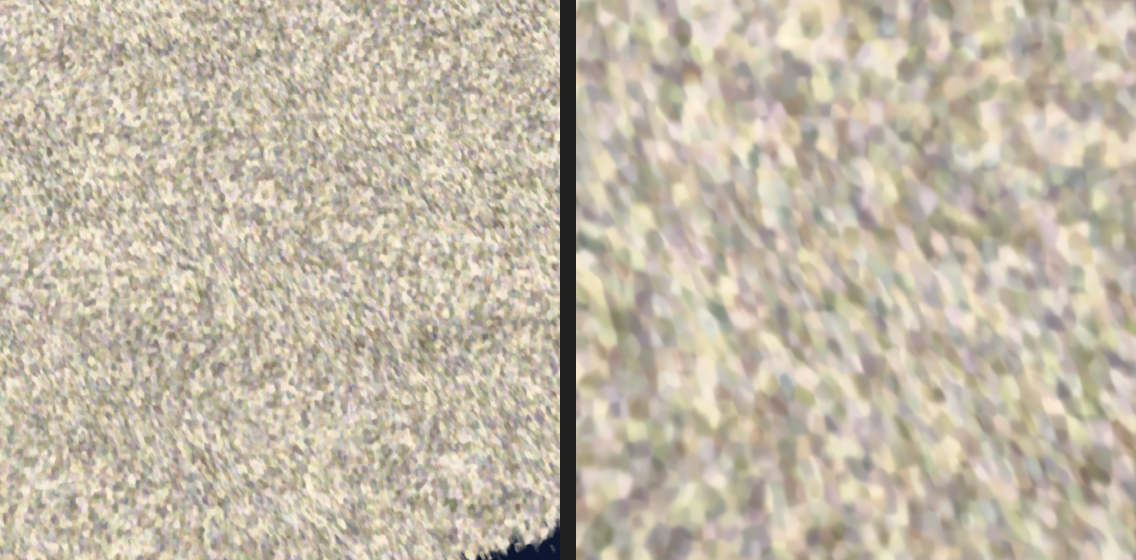
Left: the whole. Right: its middle third, enlarged.
Write a Shadertoy shader that draws this texture.

```glsl
// Sunlit pale sand: soft, slightly leaning grains in cream, taupe and grey.
// Two sizes of blurred cellular noise give the grains, coarser cells give
// the damp clumps, and a ragged navy shadow fills the lower right corner.

const vec3 SAND   = vec3(0.780, 0.741, 0.671);
const vec3 WARMTH = vec3(0.040, 0.018, -0.085);
const vec3 GREEN  = vec3(-0.040, 0.032, -0.025);
const vec3 NAVY   = vec3(0.050, 0.085, 0.180);

vec3 hash3(vec2 cell, float seed) {
    vec3 h = fract(vec3(cell.xyx + seed) * vec3(0.1031, 0.1030, 0.0973));
    h += dot(h, h.yxz + 33.33);
    return fract((h.xxy + h.yzz) * h.zyx);
}

// Blend of random cell values, centred on zero; higher sharpness, crisper edges.
vec3 softCells(vec2 p, float sharpness, float seed) {
    vec2 home = floor(p);
    vec3 total = vec3(0.0);
    float weightSum = 0.0;
    for (int y = -1; y <= 1; y++) {
        for (int x = -1; x <= 1; x++) {
            vec2 cell = home + vec2(x, y);
            vec2 centre = cell + 0.5 + 0.8 * (hash3(cell, seed + 17.0).xy - 0.5);
            vec2 offset = p - centre;
            float weight = exp(-sharpness * dot(offset, offset));
            total += weight * hash3(cell, seed);
            weightSum += weight;
        }
    }
    return total / weightSum - 0.5;
}

// Lean the grains and shrink them gently towards the far, upper edge.
vec2 groundPlane(vec2 p) {
    float bend = 0.012 * sin(p.y * 17.0 + p.x * 9.0);
    return vec2((p.x - 0.5) * (1.0 + 0.12 * p.y) + 0.22 * p.y + bend,
                p.y * (1.0 + 0.14 * p.y));
}

// Broad brightness: clumps, a damp band below the middle and a pale one above.
float broadTone(vec2 p) {
    float clumps = 0.085 * softCells(p * vec2(10.0, 15.0), 3.5, 71.0).x
                 + 0.110 * softCells(p * vec2(27.0, 34.0), 4.0, 93.0).x;
    float bandY = 0.37 + 0.025 * sin(p.x * 8.0 + 1.0);
    float damp = exp(-pow((p.y - bandY) / 0.055, 2.0));
    float pale = exp(-pow((p.y - 0.53) / 0.09, 2.0));
    return clumps - damp * mix(0.025, 0.065, p.x) + 0.025 * pale;
}

// Shadow cover in the corner, its edge broken up by the grains.
float cornerShadow(vec2 p, float raggedness) {
    float edge = p.y - 0.38 * (p.x - 0.87) + raggedness;
    return 1.0 - smoothstep(-0.014, 0.024, edge);
}

void mainImage(out vec4 fragColor, in vec2 fragCoord) {
    vec2 p = fragCoord / iResolution.xy;
    vec2 ground = groundPlane(p);

    vec3 coarse = softCells(ground * vec2(102.0, 70.0), 5.5, 11.0);
    vec3 fine = softCells(ground * vec2(150.0, 108.0), 5.0, 37.0);

    float grainTone = 0.34 * coarse.x + 0.23 * fine.x;
    float tone = grainTone + broadTone(p);
    vec2 tint = 1.1 * coarse.yz + 0.7 * fine.yz;

    vec3 colour = SAND * (1.0 + 1.25 * tone);
    colour += WARMTH * tint.x + GREEN * tint.y;

    // Roll off the brightest grains so they stay cream.
    colour -= 0.45 * max(colour - vec3(0.91, 0.88, 0.82), 0.0);

    colour = mix(colour, NAVY, cornerShadow(p, 0.09 * grainTone));
    fragColor = vec4(clamp(colour, 0.0, 1.0), 1.0);
}
```
